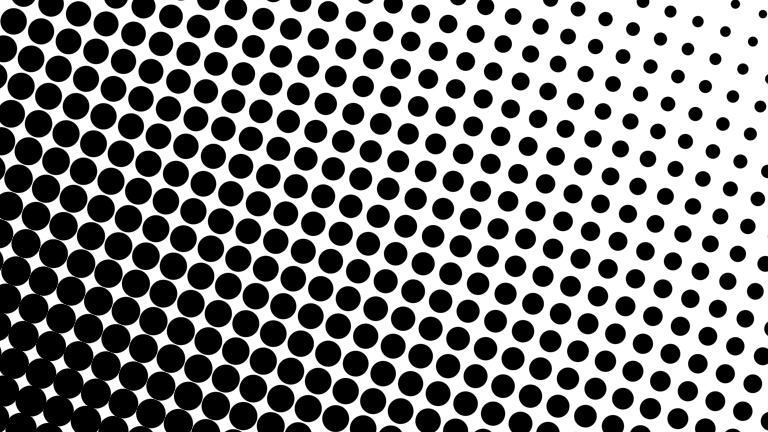
This pattern is drawn by a Shadertoy shader. Its source:

```glsl
// Halftone screen: a tilted grid of black dots that shrink from lower left to upper right.

const float PITCH = 0.06767;                  // dot spacing, in canvas heights
const float TILT = radians(20.0);             // clockwise slant of the rows
const vec2 ANCHOR = vec2(-0.0134, -0.0007);   // one dot centre, from the canvas centre
const vec3 INK = vec3(0.0);
const vec3 PAPER = vec3(1.0);

mat2 rotation(float angle) {
    float c = cos(angle), s = sin(angle);
    return mat2(c, s, -s, c);
}

// Dot radius in cells; its area falls linearly across the canvas.
float dotRadius(vec2 place) {
    float radiusSquared = 0.1557 - dot(place, vec2(0.105, 0.0925));
    return sqrt(max(radiusSquared, 0.0));
}

// Signed distance to the nearest dot, in canvas heights.
float halftoneDistance(vec2 place, float pitch, mat2 turn, vec2 anchor) {
    vec2 grid = turn * (place - anchor) / pitch;
    vec2 nearest = floor(grid + 0.5);
    float distanceInCells = 10.0;

    // Large dots overlap, so neighbouring cells are included.
    for (int y = -1; y <= 1; y++) {
        for (int x = -1; x <= 1; x++) {
            vec2 cell = nearest + vec2(x, y);
            vec2 centre = anchor + pitch * (transpose(turn) * cell);
            float d = length(grid - cell) - dotRadius(centre);
            distanceInCells = min(distanceInCells, d);
        }
    }
    return distanceInCells * pitch;
}

void mainImage(out vec4 fragColor, in vec2 fragCoord) {
    vec2 place = (fragCoord - 0.5 * iResolution.xy) / iResolution.y;
    float pixel = 1.0 / iResolution.y;

    float edge = halftoneDistance(place, PITCH, rotation(TILT), ANCHOR);
    float paperAmount = smoothstep(-0.75 * pixel, 0.75 * pixel, edge);

    fragColor = vec4(mix(INK, PAPER, paperAmount), 1.0);
}
```
